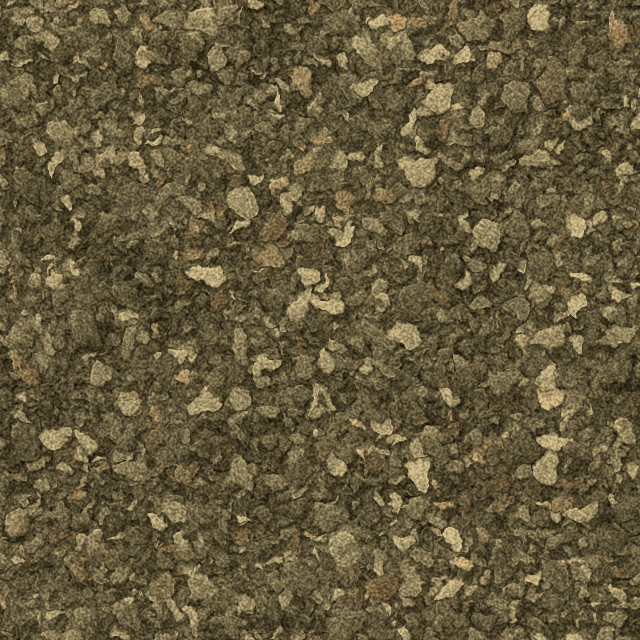
This texture is drawn by a Shadertoy shader. Its source:

```glsl
// Dry leaf litter: layers of jittered, ragged flakes over crumbly mulch.
// Each flake casts a tight shadow and has a lit or shaded curled rim;
// fine gradient noise adds the grain, and one tone ramp gives the colour.

vec4 hash4(vec3 p) {
    vec4 q = fract(p.xyzx * vec4(0.1031, 0.1030, 0.0973, 0.1099));
    q += dot(q, q.wzxy + 33.33);
    return fract((q.xxyz + q.yzzw) * q.zywx);
}

float cornerSlope(vec2 cell, vec2 offset) {
    float angle = 6.2832 * hash4(vec3(cell, 7.0)).x;
    return dot(vec2(cos(angle), sin(angle)), offset);
}

// Gradient noise, roughly -1 to 1
float gradNoise(vec2 p) {
    vec2 i = floor(p), f = fract(p);
    vec2 u = f * f * f * (f * (f * 6.0 - 15.0) + 10.0);
    vec2 e = vec2(1.0, 0.0);
    float low = mix(cornerSlope(i, f), cornerSlope(i + e, f - e), u.x);
    float high = mix(cornerSlope(i + e.yx, f - e.yx), cornerSlope(i + 1.0, f - 1.0), u.x);
    return 1.4 * mix(low, high, u.y);
}

float fbm(vec2 p) {
    float sum = 0.0, amp = 0.55;
    for (int i = 0; i < 4; i++) {
        sum += amp * gradNoise(p);
        p = mat2(1.6, 1.2, -1.2, 1.6) * p + 11.3;
        amp *= 0.55;
    }
    return sum;
}

// Paints one flake over the surface; x is tone, y is hue (warm > 0, green < 0)
vec2 paintFlake(vec2 surface, vec2 offset, vec4 shape, vec4 look, float scale, float pixel, float wear) {
    float angle = 6.2832 * shape.z;
    vec2 axis = vec2(cos(angle), sin(angle));
    vec2 q = vec2(dot(offset, axis), dot(offset, vec2(-axis.y, axis.x)));
    bool blade = look.w > 0.9993;
    float halfLength = mix(0.3, 0.6, shape.w);
    vec2 radius = halfLength * vec2(1.0, blade ? 0.12 : mix(0.22, 0.8, look.x));

    // Bent oval, narrower at one end, with its distance in canvas units
    q.y += (look.z - 0.5) * 1.1 * (q.x * q.x - 0.05);
    q.y *= 1.0 + 0.45 * q.x / halfLength * look.y;
    float k = length(q / radius);
    float d = k * (k - 1.0) / max(length(q / (radius * radius)), 0.001) / scale;
    float lit = dot(offset / max(length(offset), 0.001), vec2(-0.6, 0.8));

    // Shadow, deepest on the lower right
    float shadow = exp(-max(d, 0.0) / 0.0034) * (0.5 - 0.45 * lit);
    surface.x *= 1.0 - 0.88 * shadow;

    // Flat body with veins and a curled rim that may face either way
    float cover = 1.0 - smoothstep(-pixel, pixel, d);
    if (cover > 0.0) {
        float veins = gradNoise(q * vec2(4.0, 13.0) + look.xy * 50.0);
        float rim = smoothstep(-0.004, -0.0008, d);
        float curl = look.z > 0.35 ? lit : -lit;
        float tone = 0.33 + 0.5 * look.y * look.y * look.y + 0.12 * veins;
        tone += 0.05 * lit * min(k, 1.0) + 0.26 * rim * curl * (0.6 + wear);
        float hue = blade ? -1.0 : smoothstep(0.85, 1.0, look.w) * 0.6;
        float worn = smoothstep(-0.1, 0.45, wear - 0.35 * look.y) * step(look.y, 0.8);
        surface = mix(surface, vec2(tone, hue), cover * (1.0 - 0.75 * worn));
    }
    return surface;
}

void mainImage(out vec4 fragColor, in vec2 fragCoord) {
    vec2 p = fragCoord / iResolution.y;
    float pixel = 1.0 / iResolution.y;

    // Ragged outlines
    vec2 warped = p + 0.0075 * vec2(gradNoise(p * 40.0), gradNoise(p * 40.0 + 70.0));
    warped += 0.0032 * vec2(gradNoise(p * 115.0), gradNoise(p * 115.0 + 35.0));

    // Mulch with dark cracks and pale fibres
    float crumbs = fbm(warped * 52.0);
    float cracks = 1.0 - smoothstep(0.0, 0.17, abs(gradNoise(warped * 38.0 + 19.0)));
    float fibres = 1.0 - smoothstep(0.0, 0.12, abs(gradNoise(warped * 44.0 + 57.0)));
    float mulch = 0.36 + 0.36 * crumbs - 0.24 * cracks + 0.14 * fibres;
    float wear = fbm(p * 34.0 + 81.0);
    vec2 surface = vec2(mulch, 0.0);

    // Flake layers in mixed sizes
    for (int layer = 0; layer < 6; layer++) {
        float level = float(layer);
        float scale = 15.0 + 36.0 * fract(level * 0.618);
        vec2 grid = warped * scale + level * 5.37;
        for (int n = 0; n < 9; n++) {
            vec2 cell = floor(grid) + vec2(n % 3, n / 3) - 1.0;
            vec4 shape = hash4(vec3(cell, 13.0 + level * 17.0));
            vec4 look = hash4(vec3(cell + 41.0, 29.0 + level * 23.0));
            if (fract(shape.x * 17.0 + look.z * 9.0) > 0.66) continue;
            vec2 center = cell + 0.2 + 0.6 * shape.xy;
            surface = paintFlake(surface, grid - center, shape, look, scale, pixel, wear);
        }
    }

    // Patches of dirt and broad light changes
    float patches = fbm(p * 6.0 + 3.0);
    float dirt = smoothstep(0.0, 0.6, fbm(p * 11.0 + 23.0));
    float tone = mix(surface.x, mulch, 0.6 * dirt);
    tone = (tone - 0.3) * 1.22 + 0.42 + 0.15 * patches;

    // Fine grain on a turned grid, weaker in the darkest gaps
    vec2 turned = mat2(0.8, 0.6, -0.6, 0.8) * p;
    float grain = 0.34 * gradNoise(turned * 245.0) + 0.16 * gradNoise(turned * 128.0 + 9.0);
    tone += grain * (0.5 + 0.8 * clamp(tone, 0.0, 0.7));
    tone = clamp(tone, -0.12, 1.2);

    vec3 color = mix(vec3(0.13, 0.11, 0.05), vec3(0.72, 0.65, 0.47), tone);
    color *= 1.0 + surface.y * (surface.y > 0.0 ? vec3(0.1, -0.04, -0.12) : vec3(0.2, -0.2, 0.3));
    fragColor = vec4(clamp(color, 0.0, 1.0), 1.0);
}
```
